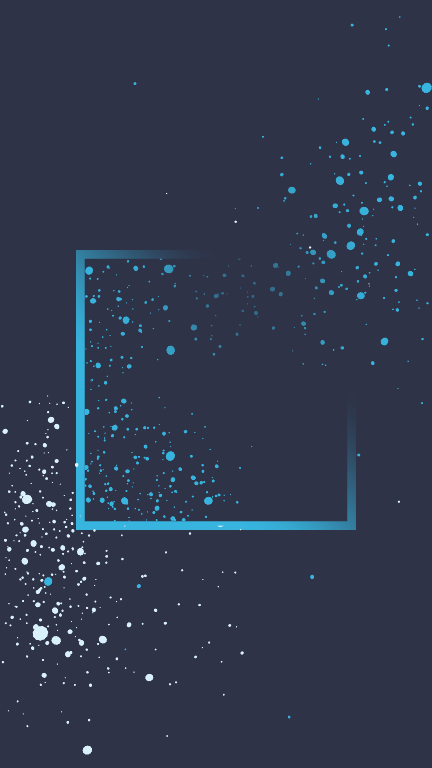
This background is drawn by a Shadertoy shader. Its source:

```glsl
#define BACKGROUND vec3(0.180, 0.200, 0.282)
#define CYAN vec3(0.215, 0.710, 0.875)
#define ICE vec3(0.850, 0.945, 0.985)
#define FRAME_CENTER vec2(0.5, 0.875)
#define FRAME_HALF 0.324
#define FRAME_WIDTH 0.0200
#define FINEST_CELL 0.015
#define CELL_GROWTH 1.75
#define LAYERS 4

const int RIGHT_CLOUD = 0;
const int INNER_SPRAY = 1;
const int ICE_SPRAY = 2;

vec4 hash4(vec3 p) {
    vec4 q = fract(p.xyzx * vec4(0.1031, 0.1030, 0.0973, 0.1099));
    q += dot(q, q.wzxy + 33.33);
    return fract((q.xxyz + q.yzzw) * q.zywx);
}

float blob(vec2 p, vec2 center, vec2 spread) {
    vec2 d = (p - center) / spread;
    return exp(-0.5 * dot(d, d));
}

float boxDistance(vec2 p, float halfSize) {
    vec2 d = abs(p - FRAME_CENTER) - halfSize;
    return length(max(d, 0.0)) + min(max(d.x, d.y), 0.0);
}

// Chance of a drop at p for each kind of spray
float density(vec2 p, int kind) {
    if (kind == RIGHT_CLOUD)
        return 0.90 * blob(p, vec2(0.80, 1.22), vec2(0.11, 0.17))
             + 0.25 * blob(p, vec2(0.90, 1.32), vec2(0.14, 0.30));
    if (kind == INNER_SPRAY)
        return 0.95 * blob(p, vec2(0.25, 0.98), vec2(0.06, 0.20))
             + 1.10 * blob(p, vec2(0.32, 0.63), vec2(0.13, 0.10))
             + 0.60 * blob(p, vec2(0.50, 1.10), vec2(0.12, 0.08));
    return 1.10 * blob(p, vec2(0.09, 0.62), vec2(0.08, 0.14))
         + 0.85 * blob(p, vec2(0.11, 0.36), vec2(0.08, 0.13))
         + 0.22 * blob(p, vec2(0.33, 0.36), vec2(0.15, 0.17));
}

// Coverage of drops scattered on rotated grids of growing cells
float splatter(vec2 p, int kind, float pixel) {
    float coverage = 0.0;
    float cell = FINEST_CELL;
    for (int i = 0; i < LAYERS; i++) {
        float layer = float(i);
        bool largest = i == LAYERS - 1;
        float angle = 0.5 + 0.7 * layer + float(kind);
        mat2 turn = mat2(cos(angle), sin(angle), -sin(angle), cos(angle));
        vec2 id = floor(turn * p / cell);
        vec4 h = hash4(vec3(id + 200.0, 17.0 * layer + 71.0 * float(kind) + 5.0));
        float maxSize = !largest ? 0.23 : kind == ICE_SPRAY ? 0.22 : 0.15;
        float size = mix(0.085, maxSize, h.z * h.z);
        vec2 jitter = (h.xy - 0.5) * (1.0 - 2.4 * size);
        vec2 center = (id + 0.5 + jitter) * cell * turn;

        // Slightly ragged round drop
        vec2 d = p - center;
        float theta = atan(d.y, d.x + 1e-6);
        float ragged = 1.0 + 0.05 * sin(2.0 * theta + 40.0 * h.x)
                           + 0.03 * sin(11.0 * theta + 40.0 * h.y);
        float drop = smoothstep(0.5, -0.5, (length(d) - size * cell * ragged) / pixel);

        // Large drops keep to the dense parts
        float chance = max(density(center, kind) - 0.025, 0.0);
        if (largest) chance *= chance;
        float share = kind == RIGHT_CLOUD ? 0.13 + 0.10 * layer : 0.36;
        coverage = max(coverage, drop * step(h.w, share * chance));
        cell *= CELL_GROWTH;
    }
    return coverage;
}

void mainImage(out vec4 fragColor, in vec2 fragCoord) {
    // Canvas width is one unit
    vec2 p = fragCoord / iResolution.x;
    float pixel = 1.0 / iResolution.x;
    vec3 color = BACKGROUND;

    float outer = boxDistance(p, FRAME_HALF);
    float inner = boxDistance(p, FRAME_HALF - FRAME_WIDTH);
    float inside = smoothstep(0.5, -0.5, inner / pixel);
    float outside = smoothstep(-0.5, 0.5, (outer + 0.5 * FRAME_WIDTH) / pixel);

    // Blue drops, faint around the upper middle
    float blue = max(splatter(p, RIGHT_CLOUD, pixel),
                     splatter(p, INNER_SPRAY, pixel) * inside);
    float strength = 1.0 - 0.62 * blob(p, vec2(0.57, 1.10), vec2(0.13, 0.15));
    color = mix(color, CYAN, blue * strength);

    // Frame fading diagonally from its lower left corner
    float ring = smoothstep(0.5, -0.5, max(outer, -inner) / pixel);
    vec2 fromCorner = p - FRAME_CENTER + FRAME_HALF;
    float fade = 1.0 - smoothstep(0.38, 0.98, fromCorner.x + fromCorner.y);
    color = mix(color, CYAN, ring * fade);

    // Pale drops outside the frame
    color = mix(color, ICE, splatter(p, ICE_SPRAY, pixel) * outside);

    fragColor = vec4(color, 1.0);
}
```
